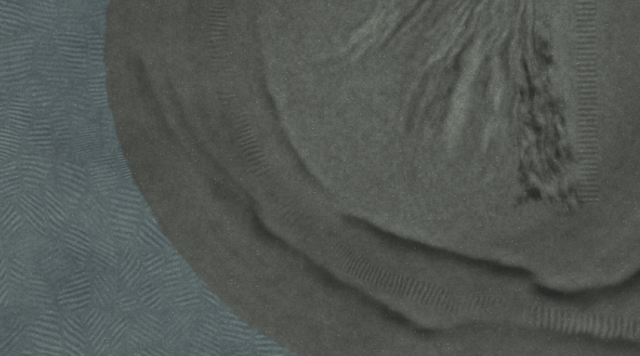
Give the GLSL for this texture, as a WebGL 1 fragment shader.

```glsl
precision highp float;
// Aerial view of worked sand: a blue-grey, tread-covered yard meets a curved bank.
// Bezier creases shade the bank, polar streaks cut gullies, cell noise lays treads.
uniform vec2 u_resolution;

const vec3 SAND_LIGHT = vec3(0.39, 0.405, 0.382);
const vec3 SAND_DARK = vec3(0.258, 0.267, 0.25);
const vec3 YARD_LIGHT = vec3(0.372, 0.422, 0.42);
const vec3 YARD_DARK = vec3(0.297, 0.337, 0.347);
const vec2 BANK_CENTER = vec2(1.212, 0.85);
const float BANK_RADIUS = 0.905;
const vec2 GULLY_SOURCE = vec2(1.526, 1.35);
const float RUNG_PITCH = 0.0155;
const float TRACK_HALF = 0.034;
const float GRAIN = 0.13;
const float GRAVEL = 0.24;

float hash(vec2 p) {
  vec3 q = fract(p.xyx * 0.1031);
  q += dot(q, q.yzx + 33.33);
  return fract((q.x + q.y) * q.z);
}

// Smooth step that may also run downward.
float ramp(float a, float b, float x) {
  x = clamp((x - a) / (b - a), 0.0, 1.0);
  return x * x * (3.0 - 2.0 * x);
}

float noise(vec2 p) {
  vec2 i = floor(p), f = fract(p);
  f = f * f * (3.0 - 2.0 * f);
  return mix(mix(hash(i), hash(i + vec2(1, 0)), f.x),
    mix(hash(i + vec2(0, 1)), hash(i + 1.0), f.x), f.y);
}

// Layered noise centred on zero.
float fbm(vec2 p) {
  float sum = -0.47, amp = 0.5;
  for (int i = 0; i < 4; i++) {
    sum += amp * noise(p);
    p = mat2(1.6, 1.2, -1.2, 1.6) * p + 7.3;
    amp *= 0.5;
  }
  return sum;
}

// Signed distance (positive left of travel) and parameter of a quadratic curve.
vec2 curve(vec2 p, vec4 ends, vec2 bend) {
  vec2 a = ends.xy, c = ends.zw, off, dir;
  float t = clamp(dot(p - a, c - a) / dot(c - a, c - a), 0.0, 1.0);
  for (int i = 0; i < 5; i++) {
    off = p - mix(mix(a, bend, t), mix(bend, c, t), t);
    dir = 2.0 * mix(bend - a, c - bend, t);
    t = clamp(t + dot(off, dir) / dot(dir, dir), 0.0, 1.0);
  }
  return vec2(length(off) * (dir.x * off.y < dir.y * off.x ? -1.0 : 1.0), t);
}

// Sharp inner shadow edge, soft fall outward, faint lip, uneven depth.
float crease(vec2 p, vec4 ends, vec2 bend, float width) {
  vec2 q = curve(p, ends, bend);
  float d = q.x / width, lip = d - 1.1;
  float depth = ramp(0.0, 0.15, q.y) * ramp(1.0, 0.85, q.y) * (0.4 + 1.2 * noise(p * 11.0));
  return depth * (0.3 * exp(-2.0 * lip * lip) - exp(-d * d * (d > 0.0 ? 6.0 : 0.8)));
}

float rungs(float along) { return sin(along * 6.28319 / RUNG_PITCH); }

float track(vec2 p, vec4 ends, vec2 bend, float span) {
  vec2 q = curve(p, ends, bend);
  float band = ramp(TRACK_HALF, TRACK_HALF * 0.6, abs(q.x));
  return band * ramp(0.0, 0.06, q.y) * ramp(1.0, 0.94, q.y) * (rungs(q.y * span) - 0.25);
}

// Overlapping tread patches, each with its own heading.
float treadPatches(vec2 p) {
  vec2 g = p * vec2(13, 9), id = floor(g), base = id;
  float nearest = 9.0, second = 9.0;
  for (int y = -1; y <= 1; y++) for (int x = -1; x <= 1; x++) {
    vec2 cell = base + vec2(x, y);
    float d = length(g - cell - vec2(hash(cell), hash(cell + 41.0)));
    if (d < nearest) { second = nearest; nearest = d; id = cell; }
    else second = min(second, d);
  }
  float turn = (hash(id + 9.0) - 0.5) * mix(1.9, 0.6, ramp(0.4, 0.8, p.y));
  float inside = ramp(0.0, 0.3, second - nearest);
  float tread = rungs(dot(p, vec2(sin(turn), cos(turn))));
  return tread * inside * (0.3 + hash(id + 3.0)) - 0.3 * (1.0 - inside);
}

void main() {
  vec2 p = gl_FragCoord.xy / u_resolution.y;
  vec2 w = p + 0.036 * vec2(fbm(p * 9.0), fbm(p * 9.0 + 50.0));
  float soft = fbm(p * 5.0), rough = fbm(p * 38.0), r = length(p - BANK_CENTER);

  // Pale inner slope, darker banded outer ring.
  float ring = ramp(0.42, 0.62, r + 0.1 * soft);
  float tone = mix(0.68, 0.36, ring) + 0.5 * soft + 0.35 * rough;
  tone += 0.5 * fbm(vec2(r * 24.0 + soft, p.y * 2.0)) * ring;
  vec3 sand = mix(SAND_DARK, SAND_LIGHT, tone);

  // Creases of the ring road and its banks.
  float relief = 0.8 * crease(w, vec4(0.704, 0.98, 0.962, 0.42), vec2(0.739, 0.626), 0.02);
  relief += 1.7 * crease(w, vec4(0.92, 0.41, 1.56, 0.212), vec2(1.2, 0.294), 0.026);
  relief += 1.7 * crease(w, vec4(1.47, 0.21, 1.84, 0.26), vec2(1.682, 0.118), 0.032);
  relief += 1.4 * crease(w, vec4(0.68, 0.43, 1.25, 0.05), vec2(0.845, 0.245), 0.028);
  relief += 1.3 * crease(w, vec4(1.13, 0.06, 1.87, 0.02), vec2(1.4, 0.11), 0.027);
  relief += 0.7 * crease(w, vec4(0.387, 0.9, 0.72, 0.39), vec2(0.417, 0.596), 0.026);
  relief += 0.7 * crease(w, vec4(0.47, 0.83, 0.79, 0.37), vec2(0.5, 0.58), 0.022);

  // Gullies fanning down the slope.
  vec2 g = GULLY_SOURCE - w;
  float angle = atan(g.x, g.y), reach = length(g);
  float fan = ramp(0.98, 0.85, angle) * ramp(0.0, 0.12, angle);
  float limit = reach + 0.3 * noise(vec2(angle * 14.0, 2)) - 0.15 - 0.14 * ramp(0.6, 0.3, angle);
  vec2 streak = vec2(angle * 15.0 + 1.5 * soft, reach * 6.0);
  relief += 6.0 * fan * ramp(0.9, 0.55, limit) * (fbm(streak) - fbm(streak + vec2(0.4, 0)));

  // Broken trench and lit bank beside the straight track.
  float x = w.x + 0.06 * rough;
  float left = 1.455 + 0.25 * max(w.y - 0.78, 0.0);
  float right = mix(1.63, 1.55, ramp(0.43, 0.85, w.y));
  float trench = ramp(left - 0.015, left + 0.015, x) * ramp(right + 0.015, right - 0.02, x);
  trench *= ramp(0.39, 0.44, w.y + 0.1 * rough) * ramp(1.0, 0.82, w.y);
  vec2 slant = vec2(w.x * 30.0 + w.y * 14.0, w.y * 15.0 - w.x * 14.0);
  relief += trench * (5.5 * (fbm(slant) - fbm(slant + vec2(0.5, 0.3))) - 0.85);
  float bank = (x - right - 0.022) / 0.018;
  relief += 0.4 * exp(-bank * bank) * ramp(0.4, 0.5, w.y);

  // Vehicle tracks, partly worn away.
  float treads = track(w, vec4(0.615, 1.02, 0.915, 0.31), vec2(0.573, 0.641), 0.82);
  treads += track(w, vec4(0.9, 0.32, 1.83, 0.075), vec2(1.185, 0.113), 1.0);
  treads *= ramp(-0.25, 0.12, fbm(p * 11.0 + 20.0));
  treads += track(p, vec4(1.645, 1.05, 1.655, 0.41), vec2(1.65, 0.72), 0.64);
  sand *= 1.0 + 0.19 * clamp(relief, -2.5, 1.2) + 0.095 * treads;

  // Yard surface and bank edge.
  vec3 yard = mix(YARD_DARK, YARD_LIGHT, 0.6 + soft + 0.6 * rough);
  yard *= 1.0 + 0.095 * treadPatches(p + 0.04 * vec2(soft, fbm(p * 6.0 + 8.0)));
  float edge = BANK_RADIUS + 0.02 * ramp(0.25, 0.0, p.y) + 0.013 * ramp(0.4, 0.75, p.y);
  float outside = ramp(-0.006, 0.006, r - edge + 0.012 * rough) * step(p.x, BANK_CENTER.x);
  vec3 color = mix(sand, yard, outside);

  // Grain, gravel and pale pebbles.
  color *= 1.0 + GRAIN * (noise(p * 240.0) - 0.5) + GRAVEL * fbm(p * 95.0) * (1.0 - 0.5 * ring);
  vec2 cell = floor(p * 110.0);
  float spot = length(fract(p * 110.0) - 0.3 - 0.4 * vec2(hash(cell), hash(cell + 17.0)));
  color += 0.07 * step(0.965, hash(cell + 71.0)) * ramp(0.35, 0.1, spot);
  gl_FragColor = vec4(color, 1);
}
```
